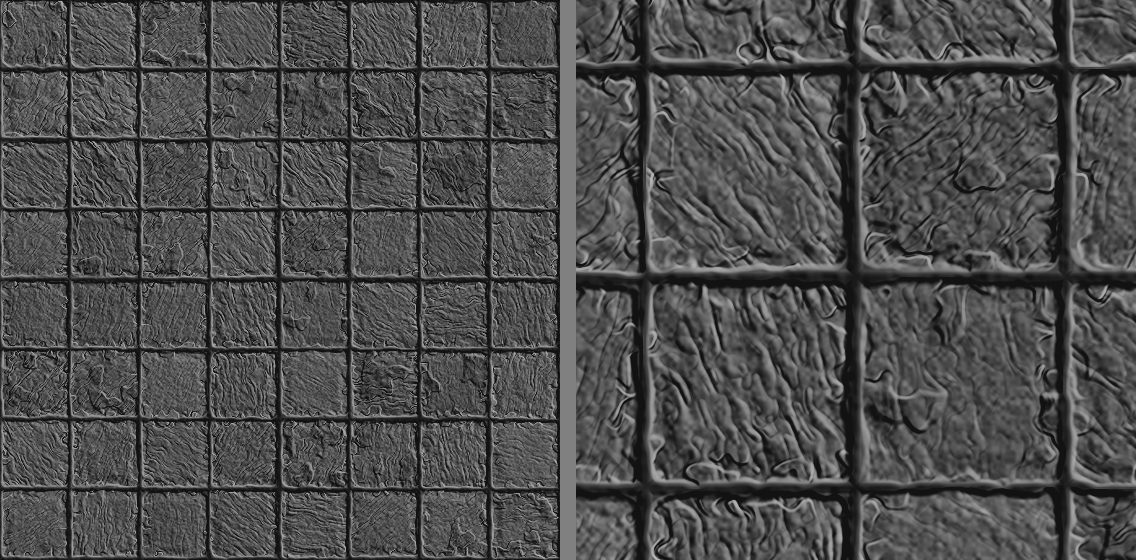
Left, the full canvas; right, a detail of the centre.
A Shadertoy shader for this texture map:

```glsl
// Worn grey stone tiles, eight by eight, with narrow dark seams and rough faces.
// A height field of rounded boxes, slanted wormy grain, grit, pits and lumpy
// edges is lit from the lower left through finite differences.

vec4 hash4(vec2 p) {
    vec4 q = fract(p.xyxy * vec4(0.1031, 0.1030, 0.0973, 0.1099));
    q += dot(q, q.wzxy + 33.33);
    return fract((q.xxyz + q.yzzw) * q.zywx);
}

float noise(vec2 p) {
    vec2 i = floor(p), f = fract(p);
    f = f * f * (3.0 - 2.0 * f);
    return mix(mix(hash4(i).x, hash4(i + vec2(1, 0)).x, f.x),
               mix(hash4(i + vec2(0, 1)).x, hash4(i + vec2(1, 1)).x, f.x), f.y);
}

float ridge(vec2 p) {
    return 1.0 - abs(2.0 * noise(p) - 1.0);
}

mat2 rotation(float angle) {
    float c = cos(angle), s = sin(angle);
    return mat2(c, s, -s, c);
}

// Returns height in x and base tone in y; one tile is one unit wide.
vec2 surface(vec2 p) {
    vec2 id = floor(p), f = fract(p) - 0.5;
    vec4 look = hash4(id + 7.0), wear = hash4(id + 61.0);
    vec2 seed = 100.0 * look.xy;
    vec2 warp = vec2(noise(p * 5.0), noise(p * 5.0 + 40.0)) - 0.5;
    vec2 curl = vec2(noise(p * 13.0 + 80.0), noise(p * 13.0 + 120.0)) - 0.5;

    // Uneven rounded outline of the tile
    float radius = mix(0.02, 0.12, wear.x);
    vec2 box = abs(f + 0.035 * warp + 0.03 * (wear.yz - 0.5)) - (0.475 - radius);
    float dist = length(max(box, 0.0)) + min(max(box.x, box.y), 0.0) - radius;
    dist += 0.03 * curl.x;
    float body = 1.0 - smoothstep(-0.025, 0.015, dist);
    float rim = smoothstep(-0.07, -0.03, dist) * body;

    // Grain from straight chisel strokes to curly worms, tilted per tile
    float curly = mix(0.015, 0.06, wear.w);
    vec2 g = rotation(2.6 * (look.z - 0.5) - 0.3) * (f + 0.08 * warp + curly * curl);
    float rough = mix(0.5, 1.3, look.w);
    float grain = 0.036 * ridge(g * vec2(18.0, 5.0) + seed)
                + 0.018 * ridge(g * vec2(29.0, 15.0) + seed.yx);
    float grit = 0.014 * noise(p * 43.0) + 0.019 * noise(p * 23.0 + 9.0);
    float face = rough * grain + mix(0.7, 1.0, wear.x) * grit;

    // Lumpy edges and shallow broken pits on some tiles
    float edge = smoothstep(-0.17, -0.05, dist);
    face += 0.045 * edge * smoothstep(0.45, 0.75, ridge(p * 7.0 + curl + 3.0));
    float pit = smoothstep(0.62, 0.74, noise((f + 0.15 * warp + 0.08 * curl) * 4.5 + seed.yx))
              * step(0.62, wear.w);
    face -= 0.05 * pit * (0.6 + 0.8 * noise(p * 14.0 + 33.0));

    // Gritty mortar with a thin seam of changing width along the cell border
    float border = 0.5 - max(abs(f.x), abs(f.y));
    float width = 0.016 + 0.02 * noise(p * 4.0 + 55.0);
    float seam = smoothstep(0.3 * width, width + 0.01, border);
    float mortar = 0.025 * noise(p * 27.0) + 0.02 * noise(p * 13.0 + 5.0) + 0.03 * seam;
    float height = mix(mortar, 0.065 + face, body);

    float tone = mix(0.295, 0.345, look.y) + 0.04 * (noise(p * 3.0 + 20.0) - 0.5);
    tone += 0.06 * rim * noise(p * 6.0 + 70.0) - 0.05 * pit;
    float bed = mix(0.11, 0.25, seam) + 0.06 * (noise(p * 10.0) - 0.5);
    return vec2(height, mix(bed, tone, body));
}

void mainImage(out vec4 fragColor, in vec2 fragCoord) {
    // The grid sits slightly above the canvas border
    vec2 p = 8.0 * fragCoord / iResolution.xy - vec2(0.0, 0.015);
    vec2 e = vec2(0.012, 0.0);
    vec2 here = surface(p);
    vec2 slope = vec2(surface(p + e.xy).x, surface(p + e.yx).x) - here.x;

    // Soft-limited relief light from the lower left
    float relief = dot(slope / e.x, vec2(0.76, 0.65));
    float light = 0.18 * relief / sqrt(1.0 + 0.22 * relief * relief);
    float grey = here.y + light * mix(0.4, 1.0, smoothstep(0.1, 0.28, here.y));
    fragColor = vec4(vec3(clamp(grey, 0.07, 0.8)), 1.0);
}
```
